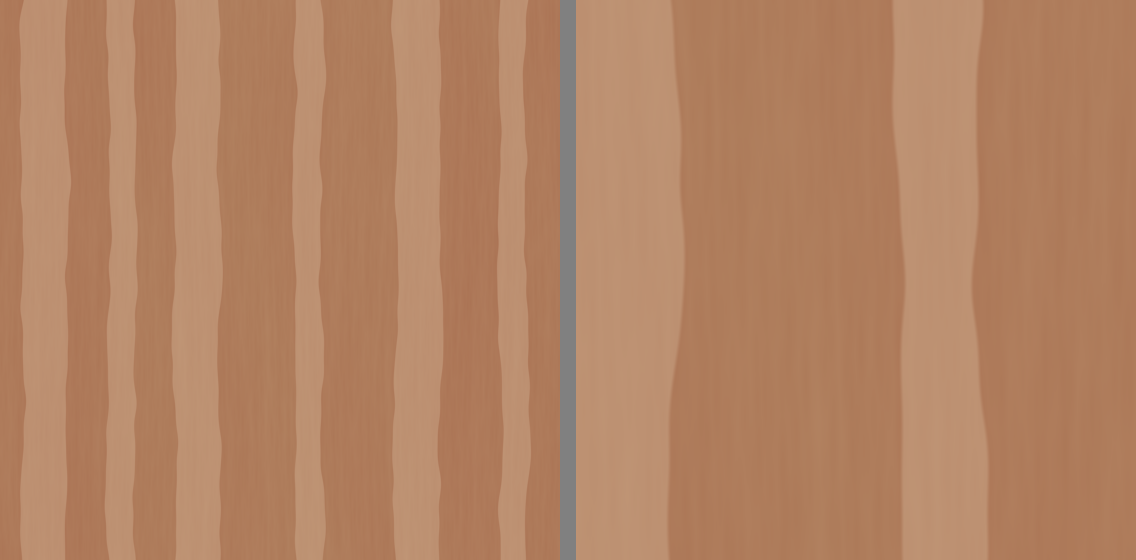
Left, the full canvas; right, a detail of the centre.
Reproduce this texture procedurally as a WebGL 1 fragment shader.

```glsl
precision highp float;
uniform vec2 u_resolution;

vec2 hash2(vec2 p) {
  return fract(sin(vec2(dot(p, vec2(127.1, 311.7)), dot(p, vec2(269.5, 183.3)))) * 4375.85);
}

// Distance to the nearest scattered point, roughly centred on zero
float cellular(vec2 p) {
  vec2 cell = floor(p), f = fract(p);
  float nearest = 2.0;
  for (int y = -1; y <= 1; y++) {
    for (int x = -1; x <= 1; x++) {
      vec2 g = vec2(float(x), float(y));
      nearest = min(nearest, length(g + hash2(cell + g) - f));
    }
  }
  return nearest - 0.45;
}

// Hand-cut waviness: warped sines with occasional kinks
float wobble(float y, float seed) {
  return 0.6 * sin(y * 8.0 + seed * 2.4 + 1.2 * sin(y * 15.0 + seed * 5.1))
       + 0.3 * sin(y * 23.0 + seed * 3.7 + 1.3 * sin(y * 37.0 + seed))
       + 0.08 * sin(y * 90.0 + seed * 7.3);
}

// Signed distance to the pale strips, negative inside
float strips(vec2 p) {
  float d = 1.0;
  for (int i = 0; i < 6; i++) {
    float k = float(i);
    float center = (k + 0.5) / 6.0 - 0.065 * exp(-0.7 * (k - 2.0) * (k - 2.0));
    center += 0.005 * wobble(p.y * 0.7, k + 11.3);
    float halfWidth = 0.032 + 0.008 * cos(3.14159 * k);
    float left = center - halfWidth + 0.005 * wobble(p.y, k * 1.7 + 2.0);
    float right = center + halfWidth + 0.005 * wobble(p.y, k * 2.3 + 6.5);
    d = min(d, max(left - p.x, p.x - right));
  }
  return d;
}

void main() {
  vec2 p = gl_FragCoord.xy / u_resolution;
  float d = strips(p);
  float soft = max(0.0015, 0.75 / u_resolution.x);
  float pale = 1.0 - smoothstep(-soft, soft, d);

  // Wood grain: long streaks, fine fibres and short flecks
  float bend = 0.006 * sin(p.y * 5.0 + p.x * 9.0);
  float streaks = cellular(vec2((p.x + bend) * 34.0, p.y * 1.6));
  float fibres = cellular(vec2((p.x + bend) * 110.0 + 7.0, p.y * 5.0));
  float flecks = cellular(vec2(p.x * 190.0 + 3.0, p.y * 22.0));
  float grain = 0.012 * streaks + 0.016 * fibres + 0.011 * flecks;

  // Broad drift between reddish and golden wood
  float drift = 0.6 * sin(p.x * 6.3 - 1.6 + 0.5 * sin(p.y * 4.0))
              + 0.4 * sin(p.x * 27.0 + p.y * 3.0 + sin(p.y * 6.0 + p.x * 8.0));

  vec3 darkWood = vec3(0.684, 0.482, 0.355);
  vec3 paleWood = vec3(0.742, 0.569, 0.447);
  vec3 color = mix(darkWood, paleWood, pale);
  color += vec3(0.003, 0.012, 0.008) * drift * mix(1.0, 0.5, pale);
  color += vec3(0.7, 1.1, 1.0) * grain * mix(1.0, 0.7, pale);

  // Faint reddish rim along each seam
  color -= vec3(0.004, 0.012, 0.009) * exp(-abs(d) * 350.0) * (1.0 - pale);
  gl_FragColor = vec4(color, 1.0);
}
```
